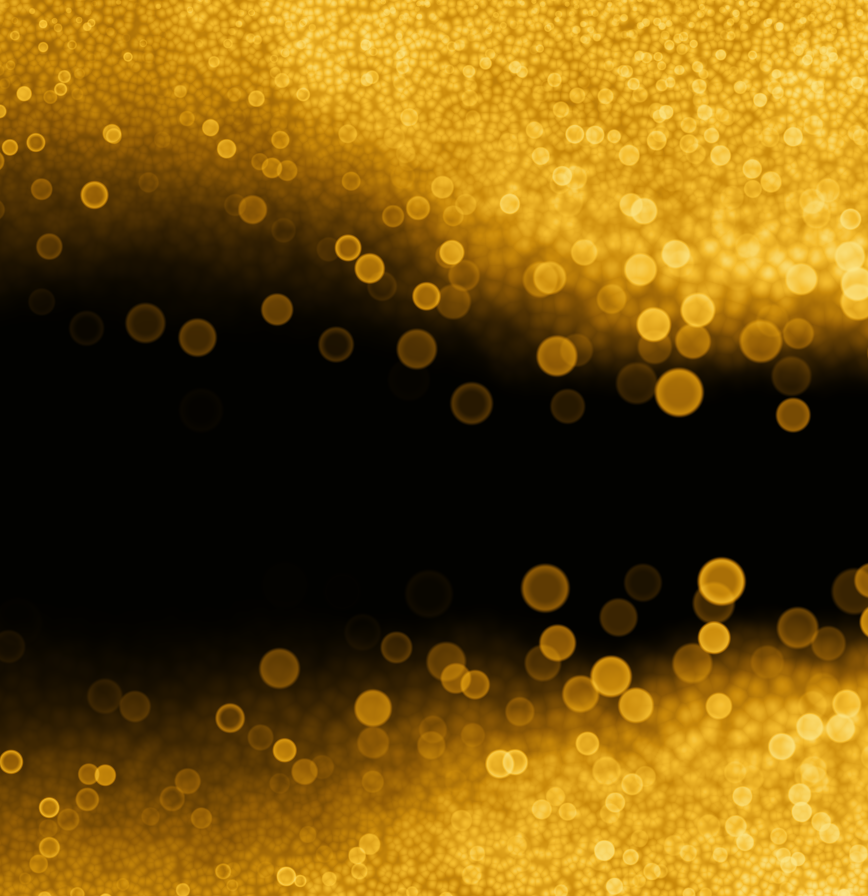
This background is drawn by a Shadertoy shader. Its source:

```glsl
vec3 hash3(vec3 p) {
    p = fract(p * vec3(0.1031, 0.1030, 0.0973));
    p += dot(p, p.yxz + 33.33);
    return fract((p.xxy + p.yxx) * p.zyx);
}

// Soft cellular specks, bright at the cell points
float specks(vec2 p) {
    vec2 cell = floor(p);
    float nearest = 1.0;
    for (int j = -1; j <= 1; j++)
    for (int i = -1; i <= 1; i++) {
        vec2 id = cell + vec2(i, j);
        nearest = min(nearest, length(id + hash3(vec3(id, 7.0)).xy - p));
    }
    return 1.0 - smoothstep(0.0, 0.85, nearest);
}

// Layered sines for broad, uneven glow
float clouds(vec2 p) {
    float sum = 0.0, gain = 0.5;
    for (int i = 0; i < 4; i++) {
        sum += gain * sin(p.x + 1.7 * sin(p.y)) * cos(p.y * 1.1 - sin(p.x * 0.8));
        p = mat2(1.6, 1.2, -1.2, 1.6) * p + 2.3;
        gain *= 0.55;
    }
    return sum;
}

// Black through amber and gold to pale yellow
vec3 goldRamp(float light) {
    float t = light * 4.0;
    vec3 c = mix(vec3(0.008, 0.006, 0.0), vec3(0.29, 0.18, 0.01), clamp(t, 0.0, 1.0));
    c = mix(c, vec3(0.57, 0.36, 0.02), clamp(t - 1.0, 0.0, 1.0));
    c = mix(c, vec3(0.79, 0.54, 0.04), clamp(t - 2.0, 0.0, 1.0));
    c = mix(c, vec3(0.96, 0.74, 0.18), clamp(t - 3.0, 0.0, 1.0));
    return mix(c, vec3(0.99, 0.93, 0.60), clamp(t - 4.0, 0.0, 1.0));
}

// Glow above and below the dark band, steeper towards the right
float glow(vec2 p, float u) {
    float rise = smoothstep(0.1, 0.85, u);
    float wobble = 0.018 * clouds(p * 14.0);
    float top = (p.y - mix(0.62, 0.545, smoothstep(0.25, 0.7, u)) + wobble) / mix(0.42, 0.18, rise);
    float dip = 0.03 * exp(-pow((u - 0.73) / 0.12, 2.0));
    float low = (0.335 - dip - p.y + wobble) / mix(0.5, 0.15, rise);
    return mix(0.9, 0.98, u) * smoothstep(0.0, 1.0, max(top, low));
}

// Out-of-focus discs in rows that shrink away from the band
float addDiscs(float light, vec2 p, float aspect) {
    const float shrink = 0.88;
    float side = p.y > 0.45 ? 1.0 : -1.0;
    float start = side > 0.0 ? 0.565 : 0.33;
    float away = side * (p.y - start);
    float row0 = floor(log(max(1.0 - 2.0 * away, 0.05)) / log(shrink) + 0.5);
    for (int layer = 0; layer < 2; layer++)
    for (int j = -1; j <= 1; j++) {
        float row = row0 + float(j);
        if (row < 0.0) continue;
        float size = 0.027 * pow(shrink, row);
        float width = size * 4.0;
        float column0 = floor(p.x / width);
        for (int i = -1; i <= 1; i++) {
            float column = column0 + float(i);
            vec3 seed = vec3(column + 11.0, row + 3.0, float(layer) * 17.0 + side * 5.0 + 29.0);
            vec3 h = hash3(seed), k = hash3(seed + 57.0);
            vec2 center = vec2((column + h.x) * width,
                start + side * 0.5 * (1.0 - pow(shrink, row + h.y - 0.5)));
            float right = smoothstep(0.3, 0.8, center.x / aspect);
            if (h.z > mix(0.34, 0.8, right)) continue;

            float radius = size * mix(0.72, 1.03, k.x);
            float q = length(p - center) / radius;
            float soft = max(0.16, 1.6 / (radius * iResolution.y));
            float fill = 1.0 - smoothstep(1.0 - soft, 1.0 + 0.4 * soft, q);
            float rim = smoothstep(0.5, 0.95, q);
            float solid = mix(k.z, 0.55 + 0.45 * k.z, right);
            float power = mix(0.08, 0.95, pow(k.y, mix(1.8, 1.1, right)));
            power *= mix(smoothstep(-0.5, 3.0, row), 1.0, smoothstep(0.48, 0.65, center.x / aspect));
            float alpha = fill * power * mix(0.15 + 0.6 * rim, 0.72 + 0.12 * rim, solid);
            light += alpha * max(1.22 - light, 0.0);
        }
    }
    return light;
}

void mainImage(out vec4 fragColor, in vec2 fragCoord) {
    vec2 p = fragCoord / iResolution.y;
    float aspect = iResolution.x / iResolution.y;
    float light = glow(p, p.x / aspect);

    // Mottled dust, finer towards the top and bottom edges
    float far = smoothstep(0.2, 0.5, abs(p.y - 0.45));
    float dust = mix(specks(p * 48.0), specks(p * 105.0), far);
    light *= 0.9 + 0.28 * (dust - 0.3) + 0.16 * clouds(p * 9.0) + 0.08 * clouds(p * 55.0);

    light = addDiscs(light, p, aspect);
    fragColor = vec4(goldRamp(light), 1.0);
}
```
